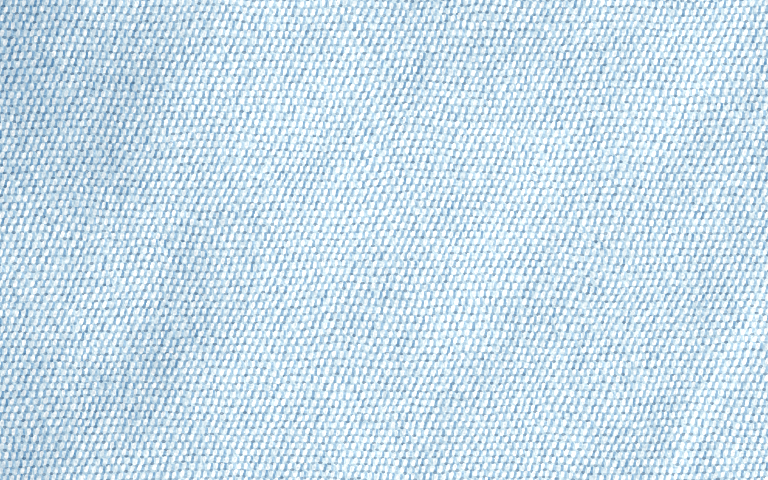
This texture is drawn by a WebGL 2 fragment shader. Its source:

```glsl
#version 300 es
precision highp float;

uniform vec2 u_resolution;
out vec4 outColor;

float hash(vec2 p) {
  vec3 q = fract(vec3(p.xyx) * 0.1031);
  q += dot(q, q.yzx + 33.33);
  return fract((q.x + q.y) * q.z);
}

float noise(vec2 p) {
  vec2 i = floor(p), f = fract(p);
  f = f * f * (3.0 - 2.0 * f);
  return mix(mix(hash(i), hash(i + vec2(1, 0)), f.x),
             mix(hash(i + vec2(0, 1)), hash(i + vec2(1, 1)), f.x), f.y);
}

float fbm(vec2 p) {
  float sum = 0.0, gain = 0.5;
  for (int i = 0; i < 4; i++) {
    sum += gain * noise(p);
    p = p * 2.03 + 17.0;
    gain *= 0.5;
  }
  return sum;
}

// Distance to a nearly upright thread segment of the given half length
float threadDistance(vec2 p, float halfLength) {
  vec2 axis = vec2(0.06, halfLength);
  float t = clamp(dot(p, axis) / dot(axis, axis), -1.0, 1.0);
  return length(p - axis * t);
}

// Coverage of a shape edge, softened by about one pixel
float cover(float d, float softness) {
  return 1.0 - smoothstep(-softness, softness, d);
}

void main() {
  vec2 p = gl_FragCoord.xy / u_resolution.y;

  // Uneven pull of the cloth, then about 102 stitches by 64 rows
  vec2 pull = vec2(noise(p * 7.0), noise(p * 7.0 + 40.0)) - 0.5;
  pull += 0.25 * (vec2(noise(p * 28.0 + 9.0), noise(p * 28.0 + 70.0)) - 0.5);
  vec2 q = (p + 0.012 * pull) * 64.0;
  float soft = max(0.08, 32.0 / u_resolution.y);

  // Each row steps nearly half a stitch sideways to form the twill
  float blue = 0.0, shade = 0.0, white = 0.0, tint = 0.5;
  for (int j = -1; j <= 1; j++) {
    float row = floor(q.y) + float(j);
    float x = q.x - 0.46 * row;
    vec2 id = vec2(floor(x), row);
    float wear = hash(id + 200.0);
    vec2 f = vec2(fract(x), q.y - row) - 0.5;
    f += 0.24 * (vec2(hash(id + 310.0), hash(id + 470.0)) - 0.5);
    float stroke = cover(threadDistance(f - vec2(0.2, -0.05), 0.42) - 0.16, soft);
    float gap = cover(length((f - vec2(0.12, -0.44)) * vec2(0.9, 1.4)) - 0.25, soft);
    float tuft = cover(threadDistance(f + vec2(0.22, -0.05), 0.16) - 0.25, soft);
    if (stroke > blue) tint = wear;
    blue = max(blue, stroke * mix(0.6, 1.0, hash(id + 33.0)));
    shade = max(shade, gap * mix(0.3, 1.0, hash(id + 90.0)));
    white = max(white, tuft * mix(0.55, 1.0, hash(id + 150.0)));
  }

  vec3 color = vec3(0.79, 0.885, 0.93);
  vec3 dye = mix(vec3(0.47, 0.65, 0.80), vec3(0.67, 0.82, 0.93), tint);
  color = mix(color, dye, blue);
  color = mix(color, vec3(0.47, 0.57, 0.66), 0.85 * shade);
  color = mix(color, vec3(0.99, 1.0, 1.0), white);

  // Broad fading, slanted creases and a pale fold at the lower right
  vec2 crease = vec2(p.x * 0.86 - p.y * 0.5, p.x * 0.5 + p.y * 0.86);
  float fade = 0.16 * (fbm(crease * vec2(6.0, 2.2)) - 0.47);
  fade += 0.05 * (smoothstep(0.0, 0.8, p.x) - 0.6);
  fade -= 0.05 * exp(-14.0 * dot(p - vec2(0.1, 0.85), p - vec2(0.1, 0.85)));
  float fold = (p.x - 1.5 - 0.55 * (p.y - 0.2)) / 0.035;
  fade += 0.06 * exp(-fold * fold) * (1.0 - smoothstep(0.3, 0.5, p.y));
  color += fade * vec3(1.15, 1.0, 0.8);

  // Fine fibre grain, longer along the upright threads
  float grain = noise(p * vec2(270.0, 160.0)) + noise(p * 310.0 + 50.0) - 1.0;
  color += grain * vec3(0.15, 0.12, 0.09);
  outColor = vec4(clamp(color, 0.0, 1.0), 1.0);
}
```
